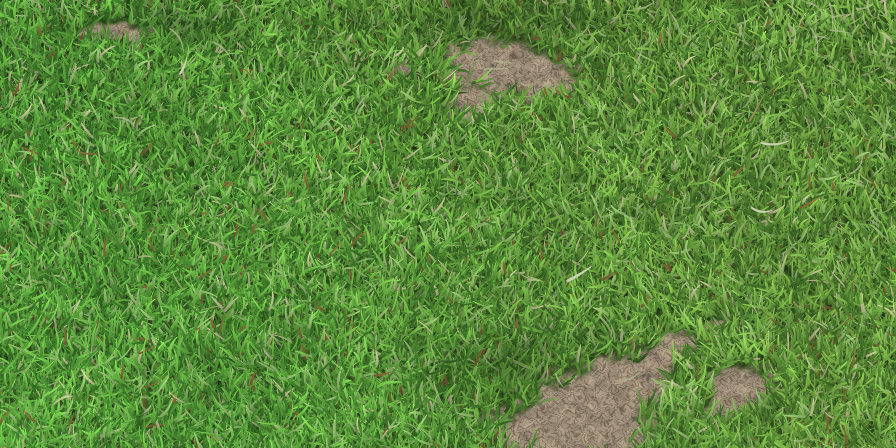
Write a Shadertoy shader that draws this texture.

```glsl
vec4 hash4(vec3 p) {
    vec4 q = fract(p.xyzx * vec4(0.1031, 0.1030, 0.0973, 0.1099));
    q += dot(q, q.wzxy + 33.33);
    return fract((q.xxyz + q.yzzw) * q.zywx);
}

// Distance to the nearest scattered feature point
float cellular(vec2 p) {
    vec2 cell = floor(p);
    float nearest = 1.0;
    for (int k = 0; k < 9; k++) {
        vec2 c = cell + vec2(k % 3 - 1, k / 3 - 1);
        nearest = min(nearest, length(c + hash4(vec3(c, 7.0)).xy - p));
    }
    return nearest;
}

// Positive inside a tilted ellipse, one at its centre
float ellipse(vec2 p, vec2 centre, vec2 radius, float tilt) {
    p -= centre;
    p.y -= p.x * tilt;
    return 1.0 - length(p / radius);
}

float waves(vec2 p) {
    return sin(p.x * 3.1 + 1.7 * sin(p.y * 2.3)) * sin(p.y * 3.7 + 1.3 * sin(p.x * 1.9));
}

// Worn soil: one where bare, zero under full turf
float bareSoil(vec2 p) {
    float d = ellipse(p, vec2(1.14, 0.84), vec2(0.17, 0.075), -0.12);
    d = max(d, ellipse(p, vec2(1.05, 0.77), vec2(0.07, 0.05), 0.2));
    d = max(d, ellipse(p, vec2(0.89, 0.84), vec2(0.06, 0.04), 0.0) - 0.4);
    d = max(d, ellipse(p, vec2(0.25, 0.925), vec2(0.14, 0.04), 0.0) - 0.3);
    d = max(d, ellipse(p, vec2(1.33, 0.10), vec2(0.25, 0.11), 0.35));
    d = max(d, ellipse(p, vec2(1.28, 0.03), vec2(0.22, 0.11), 0.0));
    d = max(d, ellipse(p, vec2(1.49, 0.21), vec2(0.08, 0.05), 0.3));
    d = max(d, ellipse(p, vec2(1.64, 0.125), vec2(0.10, 0.07), 0.2));
    d = max(d, ellipse(p, vec2(1.60, 0.27), vec2(0.06, 0.03), 0.0) - 0.35);
    d = min(d, 0.25 - 1.4 * ellipse(p, vec2(1.54, 0.14), vec2(0.055, 0.07), 0.0));
    return smoothstep(-0.08, 0.4, d + 0.16 * waves(p * 16.0) + 0.1 * waves(p * 37.0));
}

vec3 soilColour(vec2 p) {
    vec2 q = p + 0.006 * vec2(waves(p * 41.0), waves(p.yx * 47.0));
    float grains = cellular(q * vec2(130.0, 190.0)), clods = cellular(q * vec2(24.0, 38.0));
    vec3 soil = mix(vec3(0.63, 0.57, 0.49), vec3(0.46, 0.40, 0.33), smoothstep(0.2, 0.9, grains));
    return soil * (1.12 - 0.24 * clods + 0.07 * waves(p * 25.0) + 0.06 * waves(q * 83.0));
}

// Coverage of a tapered, curved blade; the returned y runs from -1 to 1 along it
vec2 blade(vec2 p, float angle, float halfLength, float width, float bend) {
    vec2 along = vec2(sin(angle), cos(angle));
    float t = dot(p, along) / halfLength;
    float side = dot(p, vec2(along.y, -along.x)) + bend * halfLength * (t * t - 0.3);
    float w = width * (1.0 - 0.6 * smoothstep(-0.2, 1.0, t));
    float px = 0.6 / iResolution.y;
    float cover = smoothstep(w + px, w - px, abs(side)) * smoothstep(1.0, 0.8, abs(t));
    return vec2(cover, t);
}

vec3 bladeColour(vec4 h, vec2 root) {
    vec3 green = mix(vec3(0.19, 0.38, 0.13), vec3(0.46, 0.73, 0.29), h.x);
    float dry = smoothstep(0.4, 2.0, root.x + 0.6 * root.y);
    green *= mix(vec3(0.95, 1.02, 0.98), vec3(1.10, 0.98, 1.0), dry);
    green = mix(green, vec3(0.55, 0.68, 0.42), step(0.84, h.y) * 0.85);
    green = mix(green, vec3(0.66, 0.66, 0.50), step(0.955, h.y));
    return mix(green, vec3(0.46, 0.36, 0.19), step(0.98, h.y));
}

// Shaded tufts beside the worn soil, with broad variation over the lawn
float lawnLight(vec2 p) {
    float shade = max(0.0, ellipse(p, vec2(1.10, 0.96), vec2(0.32, 0.09), 0.0));
    shade += max(0.0, ellipse(p, vec2(1.15, 0.19), vec2(0.24, 0.09), 0.3));
    shade += max(0.0, ellipse(p, vec2(0.42, 0.95), vec2(0.22, 0.07), 0.0));
    return 1.02 + 0.04 * waves(p * 3.0 + 1.0) + 0.07 * waves(p * 9.0) - 0.3 * min(shade, 1.0);
}

void mainImage(out vec4 fragColor, in vec2 fragCoord) {
    vec2 p = fragCoord / iResolution.y;
    float light = lawnLight(p);

    // Shadowed thatch and open soil
    vec3 thatch = mix(vec3(0.25, 0.38, 0.15), vec3(0.11, 0.17, 0.07), cellular(p * 60.0));
    vec3 colour = mix(thatch, soilColour(p), bareSoil(p));

    // Overlapping layers of grass, thinned by the soil at each root
    for (int layer = 0; layer < 20; layer++) {
        float depth = float(layer) / 19.0;
        vec2 grid = p / 0.032 + float(layer) * vec2(0.37, 0.61);
        for (int k = 0; k < 9; k++) {
            vec2 cell = floor(grid) + vec2(k % 3 - 1, k / 3 - 1);
            vec4 h = hash4(vec3(cell, layer + 11)), g = hash4(vec3(cell, layer + 53));
            vec2 offset = (grid - cell - h.xy) * 0.032;
            float angle = (h.z + h.w - 1.0) * 1.7 + 0.3 * waves(p * 2.0);
            float halfLength = mix(0.011, 0.031, g.z) * mix(1.0, 0.8, p.y);
            vec2 b = blade(offset, angle, halfLength, mix(0.0013, 0.0031, g.w), 0.5 * h.x - 0.25);
            if (b.x < 0.01) continue;
            vec2 root = p - offset - halfLength * vec2(sin(angle), cos(angle));
            b.x *= step(bareSoil(root) * 1.03, 0.04 + 0.96 * h.w);
            vec3 tint = bladeColour(g, root) * light * mix(0.78, 1.12, depth);
            colour = mix(colour, tint * (0.98 + 0.14 * b.y), b.x);
        }
    }

    // Loose straws: scattered, then gathered at the upper right
    for (int i = 0; i < 24; i++) {
        vec4 h = hash4(vec3(i, 3, 91));
        vec2 at = i < 12 ? h.xy * vec2(2.0, 1.0) : vec2(1.77, 0.90) + h.xy * vec2(0.23, 0.10);
        float straw = blade(p - at, h.z * 3.1, 0.015 + 0.02 * h.w, 0.002, h.x - 0.5).x;
        colour = mix(colour, vec3(0.70, 0.72, 0.58), straw * 0.8);
    }
    float pale = blade(p - vec2(1.293, 0.388), 1.03, 0.036, 0.003, 0.05).x;
    pale = max(pale, blade(p - vec2(0.41, 0.852), 0.4, 0.022, 0.0025, 0.1).x);
    pale = max(pale, blade(p - vec2(1.70, 0.53), 1.7, 0.027, 0.0025, 0.3).x);
    pale = max(pale, blade(p - vec2(1.73, 0.68), 1.5, 0.035, 0.0025, 0.2).x);
    colour = mix(colour, vec3(0.80, 0.82, 0.70), pale);
    colour = mix(colour, vec3(0.62, 0.55, 0.36), blade(p - vec2(1.69, 0.76), 0.5, 0.04, 0.002, 0.0).x);
    fragColor = vec4(colour, 1.0);
}
```
